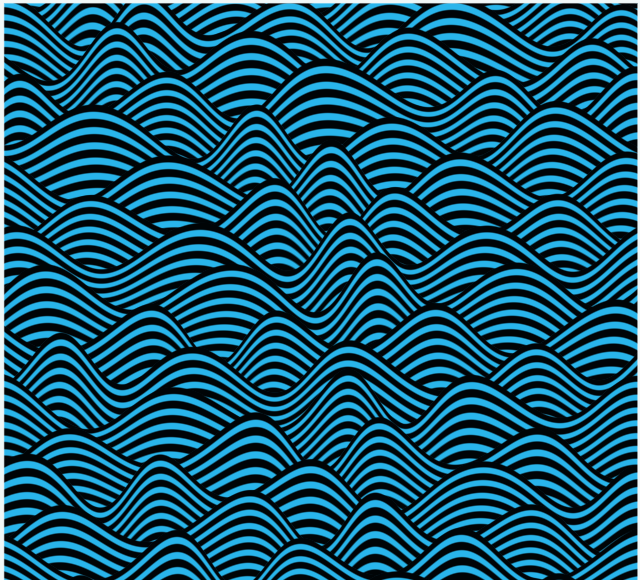
Reproduce this pattern procedurally as a Shadertoy shader.

```glsl
// Overlapping striped sea waves, drawn as layered ridges from back to front.

const vec3 INK   = vec3(0.0, 0.015, 0.025);
const vec3 BLUE  = vec3(0.16, 0.71, 0.92);
const vec3 PAPER = vec3(0.94, 0.97, 0.97);

// Lengths are in canvas widths.
const int   LAYERS        = 21;
const float LAYER_STEP    = 0.060;   // vertical distance between ridges
const float WAVE_LENGTH   = 0.245;
const float WAVE_HEIGHT   = 0.038;   // half of crest to trough
const float STRIPE_PERIOD = 0.0195;
const float BLUE_SHARE    = 0.46;    // blue part of one stripe period
const float OUTLINE_SHIFT = 0.20;    // extra ink on top of each ridge
const float SOFTNESS      = 0.0015;  // half width of a smoothed edge
const float MARGIN_LEFT   = 0.0065;
const float MARGIN_RIGHT  = 0.0040;
const float MARGIN_TOP    = 0.0052;

const float PI = 3.14159;

float hash(float n) {
    return fract(sin(n * 127.1 + 3.7) * 4375.85);
}

// Ridge displacement: neighbours are half a wave apart, bent by slow sines.
float ridge(float x, float layer) {
    float seed = 2.0 * PI * hash(layer);
    float phase = 2.0 * PI * x / WAVE_LENGTH + PI * layer
                + 2.6 * (hash(layer + 40.0) - 0.5)
                + 0.65 * sin(8.0 * x + seed)
                + 0.25 * sin(17.0 * x + 2.3 * seed);
    float swell = 1.0 + 0.22 * sin(11.0 * x + 1.7 * seed);
    return WAVE_HEIGHT * (swell * cos(phase) + 0.22 * sin(6.0 * x + 3.1 * seed));
}

// Coverage of a shape from its signed distance, positive inside.
float cover(float dist) {
    return smoothstep(-SOFTNESS, SOFTNESS, dist);
}

// Blue amount at a given depth below a ridge.
float stripes(float depth, float period, float steepness) {
    float offset = abs(fract(depth / period - OUTLINE_SHIFT) - 0.5);
    return cover((0.5 * BLUE_SHARE - offset) * period / steepness);
}

void mainImage(out vec4 fragColor, in vec2 fragCoord) {
    vec2 p = fragCoord / iResolution.x;
    float top = iResolution.y / iResolution.x;
    float blue = 0.0;

    // Each nearer ridge hides the ones behind it.
    for (int i = 0; i < LAYERS; i++) {
        float layer = float(i);
        float base = top + 0.09 - layer * LAYER_STEP
                   + 0.014 * (hash(layer + 80.0) - 0.5);
        float lift = ridge(p.x, layer);
        float slope = (ridge(p.x + 0.001, layer) - lift) / 0.001;
        float steepness = sqrt(1.0 + slope * slope);
        float depth = base + lift - p.y;

        // Stripes open under crests, so lower lines flatten out.
        float spread = 1.0 + 0.12 * lift / WAVE_HEIGHT
                     + 0.10 * sin(14.0 * p.x + 5.0 * layer);
        float fill = stripes(depth, STRIPE_PERIOD * spread, steepness);
        blue = mix(blue, fill, cover(depth / steepness));
    }

    vec3 color = mix(INK, BLUE, blue);

    // Thin pale margin on three sides.
    float inside = min(min(p.x - MARGIN_LEFT, 1.0 - MARGIN_RIGHT - p.x),
                       top - MARGIN_TOP - p.y);
    fragColor = vec4(mix(PAPER, color, cover(inside)), 1.0);
}
```
